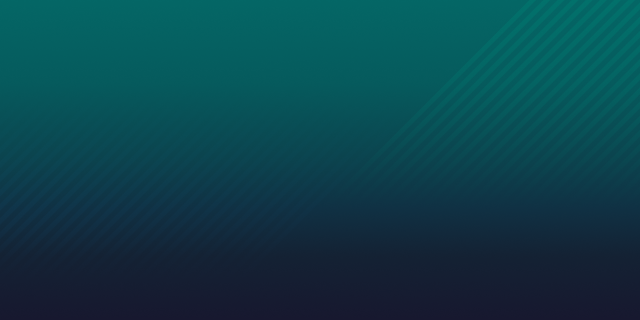
This background is drawn by a WebGL 1 fragment shader. Its source:

```glsl
precision highp float;
// A dusk backdrop: a vertical gradient from teal through deep blue to indigo,
// crossed by 45 degree stripes. A diagonal seam splits them into a bright
// teal fan at the upper right and a faint blue hatch at the lower left.

uniform vec2 u_resolution;

// Gradient colours and their depths, measured from the top in canvas heights
const vec3 TEAL = vec3(0.016, 0.402, 0.398);
const vec3 PINE = vec3(0.022, 0.355, 0.365);
const vec3 LAGOON = vec3(0.045, 0.262, 0.305);
const vec3 OCEAN = vec3(0.062, 0.192, 0.265);
const vec3 NAVY = vec3(0.078, 0.132, 0.202);
const vec3 INDIGO = vec3(0.090, 0.094, 0.184);
const float PINE_AT = 0.26;
const float LAGOON_AT = 0.50;
const float OCEAN_AT = 0.65;
const float NAVY_AT = 0.80;

// Stripes, measured along the horizontal in canvas heights
const float SEAM = 1.654;
const float PERIOD = 0.0442;
const float DUTY = 0.48;
const vec3 FAN_COLOR = vec3(0.0, 0.470, 0.435);
const float FAN_STRENGTH = 0.60;
const float FAN_DEPTH = 0.66;
const vec3 HATCH_LIGHT = vec3(0.0, 0.016, 0.026);
const float HATCH_PEAK = 0.69;
const float HATCH_RISE = 0.45;
const float HATCH_FALL = 0.22;
const float GRAIN = 0.003;

float ramp(float from, float to, float x) {
  return clamp((x - from) / (to - from), 0.0, 1.0);
}

vec3 backdrop(float depth) {
  vec3 color = mix(TEAL, PINE, ramp(0.0, PINE_AT, depth));
  color = mix(color, LAGOON, ramp(PINE_AT, LAGOON_AT, depth));
  color = mix(color, OCEAN, ramp(LAGOON_AT, OCEAN_AT, depth));
  color = mix(color, NAVY, ramp(OCEAN_AT, NAVY_AT, depth));
  return mix(color, INDIGO, ramp(NAVY_AT, 1.0, depth));
}

// Soft-edged band, starting at each whole period
float stripes(float x, float blur) {
  float center = 0.5 * DUTY * PERIOD;
  float offset = abs(mod(x - center + 0.5 * PERIOD, PERIOD) - 0.5 * PERIOD);
  return 1.0 - smoothstep(center - blur, center + blur, offset);
}

float hash(vec2 p) {
  vec3 q = fract(vec3(p.xyx) * 0.1031);
  q += dot(q, q.yzx + 33.33);
  return fract((q.x + q.y) * q.z);
}

void main() {
  vec2 p = gl_FragCoord.xy / u_resolution.y;
  float depth = 1.0 - p.y;
  float across = p.x + depth - SEAM;
  float blur = 1.0 / u_resolution.y;

  vec3 color = backdrop(depth);
  float band = stripes(across, blur);
  float right = smoothstep(-blur, blur, across);

  // Bright fan, fading downward from the top edge
  float fan = pow(1.0 - ramp(0.0, FAN_DEPTH, depth), 1.4);
  color = mix(color, FAN_COLOR, FAN_STRENGTH * fan * band * right);

  // Faint hatch, strongest in a belt below the middle
  float reach = depth < HATCH_PEAK ? HATCH_RISE : HATCH_FALL;
  float hatch = 1.0 - smoothstep(0.0, reach, abs(depth - HATCH_PEAK));
  float fade = 1.0 - 0.6 * ramp(-0.9, 0.0, across);
  color += HATCH_LIGHT * hatch * fade * band * (1.0 - right);

  // Fine grain against banding
  color += GRAIN * (hash(gl_FragCoord.xy) - 0.5);
  gl_FragColor = vec4(color, 1.0);
}
```
